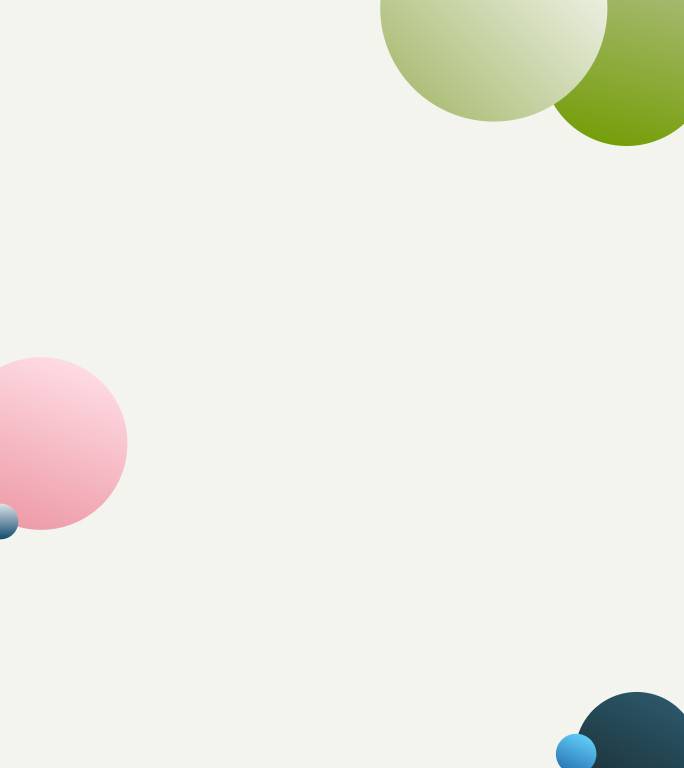
Give the GLSL for this background, as a WebGL 2 fragment shader.

```glsl
#version 300 es
precision highp float;
// Pale background with gradient discs gathered at three edges of the canvas.

uniform vec2 u_resolution;
out vec4 fragColor;

const vec3 PAPER = vec3(0.953, 0.957, 0.933);

// Antialiased coverage of a disc; the edge is one pixel wide.
float discMask(vec2 p, vec2 center, float radius) {
    float pixel = 1.0 / u_resolution.y;
    return clamp(0.5 - (length(p - center) - radius) / pixel, 0.0, 1.0);
}

// Linear gradient across a disc along the given direction.
vec3 discGradient(vec2 p, vec2 center, float radius, vec2 direction, vec3 low, vec3 high) {
    float t = 0.5 + 0.5 * dot(p - center, normalize(direction)) / radius;
    return mix(low, high, clamp(t, 0.0, 1.0));
}

// Lays a gradient disc over the colour below it.
vec3 addDisc(vec3 base, vec2 p, vec2 center, float radius, vec2 direction, vec3 low, vec3 high) {
    vec3 fill = discGradient(p, center, radius, direction, low, high);
    return mix(base, fill, discMask(p, center, radius));
}

void main() {
    // Canvas height is one unit.
    vec2 p = gl_FragCoord.xy / u_resolution.y;
    vec3 color = PAPER;

    // Upper right: leaf green disc behind a pale sage one
    color = addDisc(color, p, vec2(0.816, 0.9206), 0.1107, vec2(0.25, 0.97),
                    vec3(0.46, 0.62, 0.04), vec3(0.66, 0.73, 0.46));
    color = addDisc(color, p, vec2(0.643, 0.9896), 0.1479, vec2(0.7, 0.7),
                    vec3(0.68, 0.75, 0.48), vec3(0.95, 0.96, 0.93));

    // Left: pink disc with a small navy bead
    color = addDisc(color, p, vec2(0.0535, 0.4225), 0.1124, vec2(0.35, 0.94),
                    vec3(0.93, 0.61, 0.66), vec3(0.997, 0.86, 0.89));
    color = addDisc(color, p, vec2(0.0007, 0.321), 0.0232, vec2(0.0, 1.0),
                    vec3(0.06, 0.29, 0.43), vec3(0.87, 0.89, 0.91));

    // Lower right: dark teal disc with a bright blue bead
    color = addDisc(color, p, vec2(0.829, 0.0189), 0.0801, vec2(0.45, 0.89),
                    vec3(0.10, 0.18, 0.20), vec3(0.17, 0.34, 0.41));
    color = addDisc(color, p, vec2(0.7502, 0.0182), 0.0264, vec2(0.4, 0.9),
                    vec3(0.16, 0.46, 0.70), vec3(0.38, 0.80, 0.97));

    fragColor = vec4(color, 1.0);
}
```
